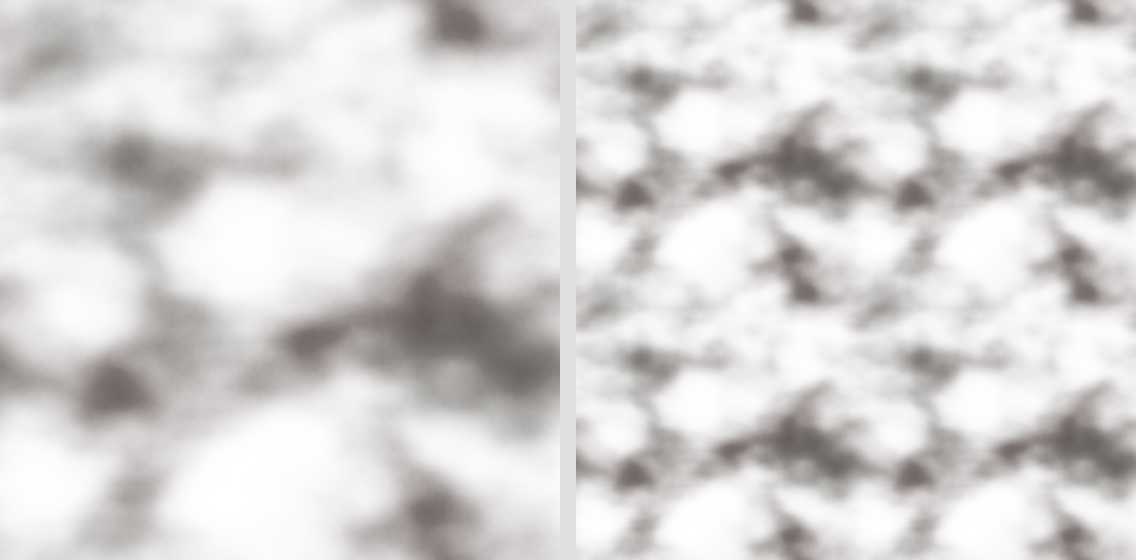
Left, the tile; right, the same tile 2 across and 2 down.
Reproduce this texture procedurally as a WebGL 2 fragment shader.

```glsl
#version 300 es
precision highp float;
// Soft smoky smudges: warm grey clouds drifting over a white ground.
// Wrapping gradient noise is summed in octaves, crossed by broad diagonal
// wisps, then bent by a soft threshold into mostly white with dark cores.

uniform vec2 u_resolution;
out vec4 fragColor;

const float TAU = 6.2831853;
const float FIELD_DEVIATION = 0.267; // typical spread of the cloud field

float hash(vec2 cell, float seed) {
  return fract(sin(dot(cell, vec2(127.1, 311.7)) + seed * 74.7) * 43758.545);
}

// Dot product of a random unit gradient at a wrapped corner with the offset
float cornerSlope(vec2 corner, vec2 offset, vec2 period, float seed) {
  vec2 wrapped = floor(mod(corner + 0.5, period));
  float angle = TAU * hash(wrapped, seed);
  return dot(vec2(cos(angle), sin(angle)), offset);
}

// Gradient noise that repeats every unit of uv, with period cells per unit
float tileNoise(vec2 uv, vec2 period, float seed) {
  vec2 p = uv * period;
  vec2 cell = floor(p);
  vec2 f = p - cell;
  vec2 w = f * f * f * (f * (f * 6.0 - 15.0) + 10.0);
  vec2 e = vec2(0.0, 1.0);
  float a = cornerSlope(cell, f, period, seed);
  float b = cornerSlope(cell + e.yx, f - e.yx, period, seed);
  float c = cornerSlope(cell + e.xy, f - e.xy, period, seed);
  float d = cornerSlope(cell + e.yy, f - e.yy, period, seed);
  return mix(mix(a, b, w.x), mix(c, d, w.x), w.y);
}

// Octaves that fade quickly, so the shapes stay blurred
float cloudField(vec2 uv, vec2 period, float seed) {
  float sum = 0.0;
  float amplitude = 1.0;
  float gain = 0.55;
  for (int i = 0; i < 4; i++) {
    sum += amplitude * tileNoise(uv, period, seed + float(i));
    amplitude *= gain;
    gain *= 0.65;
    period *= 2.0;
  }
  return sum;
}

// Whole-number shear keeps the tiling while turning streaks to the diagonal
float diagonalWisps(vec2 uv, vec2 period, float seed) {
  return tileNoise(vec2(uv.x, uv.y - uv.x), period, seed);
}

// Soft ramp: near zero below the mean, rising steadily, eased in the cores
float smokeDensity(float level) {
  float density = 0.15 * log(1.0 + exp(1.7 * (level + 0.09)));
  return density - 0.5 * max(density - 0.5, 0.0);
}

// Light absorbed per channel: from neutral to reddish grey
vec3 smokeColor(float density, float warmth) {
  vec3 neutral = vec3(1.0, 1.025, 1.05);
  vec3 reddish = vec3(1.0, 1.07, 1.085);
  return 1.0 - density * mix(neutral, reddish, warmth);
}

void main() {
  vec2 uv = gl_FragCoord.xy / u_resolution;

  // Slight warp loosens the noise grid without drawing out filaments
  vec2 warp = vec2(tileNoise(uv, vec2(3.0), 21.0), tileNoise(uv, vec2(3.0), 27.0));
  vec2 drifted = uv + 0.03 * warp;

  // Clouds, wisps and a barely visible mottle
  float field = cloudField(drifted, vec2(3.0, 4.0), 3.0);
  field += 0.45 * diagonalWisps(drifted, vec2(3.0, 4.0), 11.0);
  field += 0.02 * tileNoise(uv, vec2(96.0), 17.0);

  float density = smokeDensity(field / FIELD_DEVIATION);
  float warmth = smoothstep(-0.25, 0.25, tileNoise(uv, vec2(3.0), 31.0));
  fragColor = vec4(smokeColor(density, warmth), 1.0);
}
```
